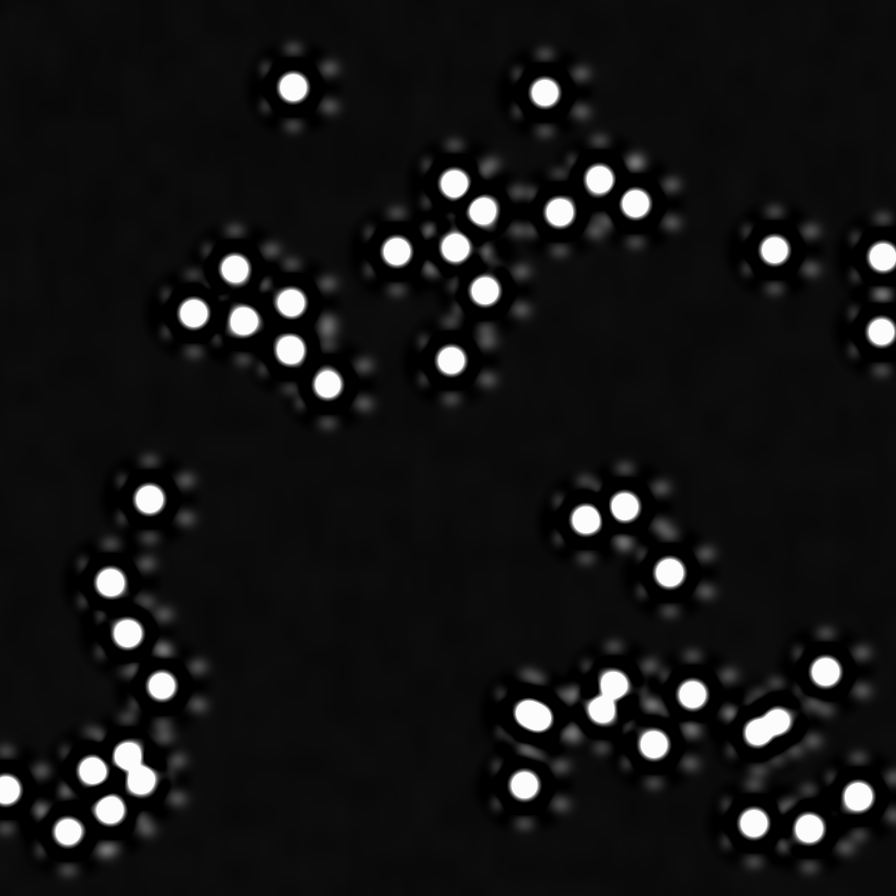
Give the GLSL for this texture, as a WebGL 1 fragment shader.

```glsl
precision highp float;
// Clustered white dots on near-black, each in a dark halo with six faint side lobes.
// Dots follow short random walks; their ringing kernels are summed and clipped,
// so close dots fuse and overlapping lobes interfere.

uniform vec2 u_resolution;

const int DOT_COUNT = 46;
const float SEED = 5.0;
const float NEW_CHAIN_CHANCE = 0.36;   // odds that a dot starts a new cluster
const float STEP_MIN = 0.045;          // spacing of dots inside a cluster
const float STEP_MAX = 0.105;
const float TURN = 2.6;                // largest change of heading, radians
const float LEFT_BIAS = 1.25;          // above 1 crowds clusters to the left

const float KERNEL_REACH = 0.085;
const float CORE_GAIN = 6.3;           // overdriven, so clipping makes a crisp disc
const float CORE_WIDTH = 0.0108;
const float INNER_DARK = 0.20;
const float OUTER_DARK = 0.05;

const vec2 RIGHT_LOBE = vec2(0.040, 0.021);
const vec2 LEFT_LOBE = vec2(-0.031, 0.021);
const vec2 POLE_LOBE = vec2(0.0, 0.043);
const float RIGHT_GAIN = 0.30;
const float LEFT_GAIN = 0.19;
const float POLE_GAIN = 0.25;

const vec3 BACKGROUND = vec3(0.041);
const vec3 WHITE = vec3(0.99);
const float MOTTLE_SCALE = 34.0;
const float MOTTLE_GAIN = 0.014;

vec2 hash2(float n) {
  vec3 p = fract((n * 17.31 + SEED) * vec3(0.1031, 0.1130, 0.0973));
  p += dot(p, p.yzx + 33.33);
  return fract((p.xx + p.yz) * p.zy);
}

float hashCell(vec2 c) {
  vec3 p = fract(c.xyx * 0.1031);
  p += dot(p, p.yzx + 33.33);
  return fract((p.x + p.y) * p.z);
}

float valueNoise(vec2 p) {
  vec2 i = floor(p);
  vec2 f = fract(p);
  f = f * f * (3.0 - 2.0 * f);
  float low = mix(hashCell(i), hashCell(i + vec2(1.0, 0.0)), f.x);
  float high = mix(hashCell(i + vec2(0.0, 1.0)), hashCell(i + vec2(1.0)), f.x);
  return mix(low, high, f.y);
}

float blob(vec2 offset, vec2 width) {
  vec2 q = offset / width;
  return exp(-0.5 * dot(q, q));
}

// Bright core, dark halo and six lobes, mirrored about the horizontal axis.
float dotKernel(vec2 d, float gain) {
  float r = length(d);
  vec2 q = vec2(d.x, abs(d.y));
  float core = CORE_GAIN * gain * exp(-r * r / (CORE_WIDTH * CORE_WIDTH));
  float halo = INNER_DARK * (1.0 - smoothstep(0.026, 0.037, r))
             + OUTER_DARK * (1.0 - smoothstep(0.042, 0.062, r));
  float lobes = RIGHT_GAIN * blob(q - RIGHT_LOBE, vec2(0.0080, 0.0072))
              + LEFT_GAIN * blob(q - LEFT_LOBE, vec2(0.0055, 0.0068))
              + POLE_GAIN * blob(q - POLE_LOBE, vec2(0.0085, 0.0065));
  return core + lobes - halo;
}

void main() {
  vec2 uv = gl_FragCoord.xy / u_resolution;

  // Faint mottling of the dark ground
  float mottle = valueNoise(uv * MOTTLE_SCALE) - 0.5;
  mottle += 0.5 * (valueNoise(uv * MOTTLE_SCALE * vec2(2.0, 0.6) + 40.0) - 0.5);
  float light = MOTTLE_GAIN * mottle;

  // Walk through the dots, jumping now and then to a new cluster
  vec2 position = vec2(0.2, 0.7);
  float heading = 0.0;
  for (int i = 0; i < DOT_COUNT; i++) {
    float n = float(i) * 3.0;
    vec2 place = hash2(n);
    vec2 stride = hash2(n + 1.0);
    vec2 style = hash2(n + 2.0);
    heading += (stride.x - 0.5) * 2.0 * TURN * 0.5;
    if (style.x < NEW_CHAIN_CHANCE) {
      position = vec2(pow(place.x, LEFT_BIAS), place.y);
      heading = stride.x * 6.2832;
    } else {
      float reach = mix(STEP_MIN, STEP_MAX, stride.y);
      position = fract(position + reach * vec2(cos(heading), sin(heading)));
    }
    vec2 d = uv - position;
    if (dot(d, d) < KERNEL_REACH * KERNEL_REACH) {
      light += dotKernel(d, mix(0.9, 1.2, style.y));
    }
  }

  vec3 color = clamp(BACKGROUND + light, vec3(0.0), WHITE);
  gl_FragColor = vec4(color, 1.0);
}
```
